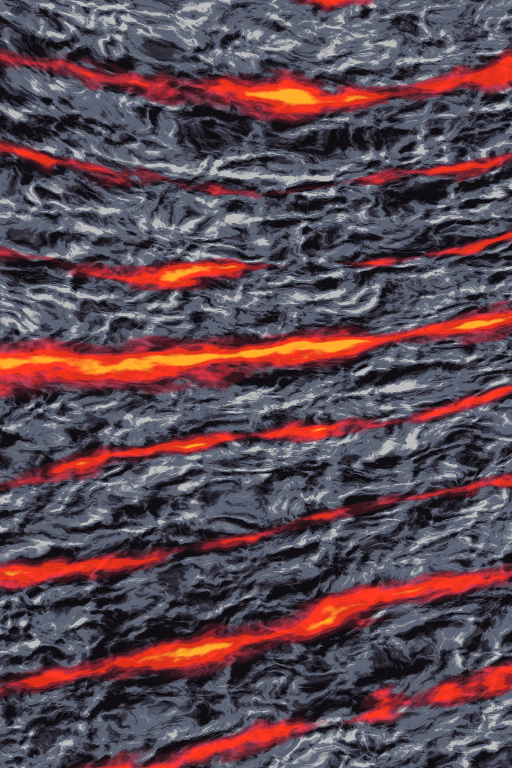
Give the GLSL for this texture, as a Shadertoy shader.

```glsl
// Cooling lava: bent bands of craggy slate crust split by glowing cracks.

// Layout, in units of the canvas width
const float ROW_SPACING   = 0.21;
const float FIRST_ROW     = 0.15;
const float STRONG_WIDTH  = 0.025;
const float WEAK_WIDTH    = 0.014;
const float EDGE_WOBBLE   = 0.075;
const vec2  CRAG_SCALE    = vec2(13.0, 21.0);
const float RELIEF        = 1.7;

// Colours
const vec3 SOOT      = vec3(0.06, 0.05, 0.07);
const vec3 CHARCOAL  = vec3(0.19, 0.18, 0.23);
const vec3 SLATE     = vec3(0.36, 0.39, 0.46);
const vec3 ASH       = vec3(0.74, 0.74, 0.74);
const vec3 MAROON    = vec3(0.36, 0.14, 0.19);
const vec3 CRIMSON   = vec3(0.65, 0.16, 0.21);
const vec3 VERMILION = vec3(0.93, 0.20, 0.12);
const vec3 AMBER     = vec3(1.00, 0.68, 0.17);

float hash(vec2 p) {
    return fract(sin(dot(p, vec2(127.1, 311.7))) * 43758.5453);
}

float noise(vec2 p) {
    vec2 i = floor(p), f = fract(p);
    f = f * f * (3.0 - 2.0 * f);
    return mix(mix(hash(i), hash(i + vec2(1, 0)), f.x),
               mix(hash(i + vec2(0, 1)), hash(i + vec2(1, 1)), f.x), f.y);
}

const mat2 TURN = mat2(0.96, 0.28, -0.28, 0.96);

float fbm(vec2 p) {
    float sum = 0.0, amp = 0.5;
    for (int i = 0; i < 5; i++) {
        sum += amp * noise(p);
        p = TURN * p * 2.03 + 17.3;
        amp *= 0.5;
    }
    return sum / 0.97;
}

// Sharp-crested noise for the broken rock surface
float crag(vec2 p) {
    float sum = 0.0, amp = 0.5, total = 0.0;
    for (int i = 0; i < 5; i++) {
        sum += amp * (1.0 - abs(2.0 * noise(p) - 1.0));
        total += amp;
        p = TURN * p * 2.03 + 9.7;
        amp *= 0.62;
    }
    return sum / total;
}

// Straightens the flow: sagging at the top, rising to the right below
vec2 flowCoords(vec2 p) {
    float up = smoothstep(0.3, 1.4, p.y);
    float bend = mix(0.22, -0.38, up) * p.x + mix(0.02, 0.34, up) * p.x * p.x;
    return vec2(p.x, p.y - bend);
}

// Heat of all cracks; every third row is a strong one
float crackHeat(vec2 q) {
    float wobble = fbm(q * vec2(4.0, 9.0)) - 0.5
                 + 0.35 * (fbm(q * vec2(22.0, 34.0) + 5.0) - 0.5);
    float v = q.y + EDGE_WOBBLE * wobble;
    float heat = 0.0;
    for (int k = -2; k <= 9; k++) {
        float row = float(k);
        float strong = 1.0 - min(mod(row, 3.0), 1.0);
        float along = smoothstep(0.22, 0.78, fbm(vec2(q.x * 5.0, row * 7.3 + 40.0)));
        float peak = mix(0.1 + 0.95 * along, 0.55 + 0.7 * along, strong);
        float width = mix(WEAK_WIDTH, STRONG_WIDTH, strong) * (0.65 + 0.7 * along);
        float d = abs(v - FIRST_ROW - row * ROW_SPACING) / width;
        heat = max(heat, peak * exp(-pow(d, 1.4)));
    }
    // Scabs of crust cool parts of the glow
    float scab = fbm(q * vec2(14.0, 38.0) + 71.0) - 0.5;
    return heat + 0.9 * scab * smoothstep(0.03, 0.4, heat);
}

vec3 rockColor(float light) {
    vec3 col = mix(SOOT, CHARCOAL, smoothstep(0.0, 0.3, light));
    col = mix(col, SLATE, smoothstep(0.28, 0.58, light));
    return mix(col, ASH, smoothstep(0.72, 1.15, light));
}

void mainImage(out vec4 fragColor, in vec2 fragCoord) {
    vec2 p = fragCoord / iResolution.x;
    vec2 q = flowCoords(p);
    float heat = crackHeat(q);

    // Relief lit from above, with long charred streaks
    vec2 c = q * CRAG_SCALE;
    c += 1.6 * vec2(fbm(c * 0.6), fbm(c * 0.6 + 31.0));
    float height = crag(c);
    float slope = height - crag(c + vec2(-0.12, 0.25));
    float streak = fbm(q * vec2(2.5, 13.0) + 3.0) - 0.5;
    float light = 0.53 + RELIEF * slope + 0.9 * (height - 0.66) + 0.9 * streak;
    light -= 0.22 * smoothstep(0.005, 0.12, heat);
    float grain = clamp(light, 0.0, 1.0);

    // Heat ramp laid over the rock
    vec3 col = rockColor(light);
    col = mix(col, MAROON * (0.6 + 1.2 * grain), smoothstep(0.09, 0.22, heat));
    col = mix(col, CRIMSON * (0.8 + 0.6 * grain), smoothstep(0.29, 0.41, heat));
    col = mix(col, VERMILION * (0.93 + 0.2 * grain), smoothstep(0.48, 0.60, heat));
    col = mix(col, AMBER, smoothstep(0.82, 1.12, heat));

    fragColor = vec4(clamp(col, 0.0, 1.0), 1.0);
}
```
